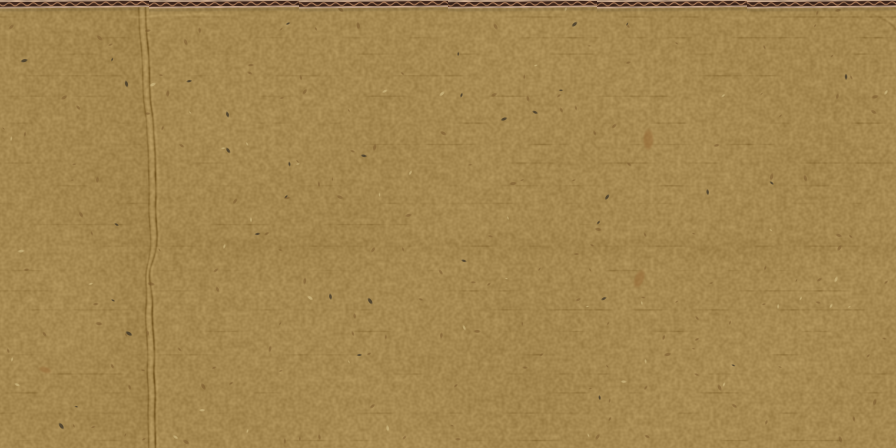
This texture is drawn by a WebGL 2 fragment shader. Its source:

```glsl
#version 300 es
precision highp float;
// Kraft cardboard sheet: mottled paper grain, faint broken flute lines, flecks,
// a vertical fold and a fluted cut edge along the top. Gradient noise gives the
// paper relief; hashed cells scatter the flecks. One unit is the canvas height.

uniform vec2 u_resolution;
out vec4 fragColor;

const vec3 PAPER = vec3(0.648, 0.534, 0.314);
const vec3 LINER = vec3(0.71, 0.60, 0.50);
const vec3 FLUTE = vec3(0.72, 0.53, 0.38);
const vec3 HOLLOW = vec3(0.23, 0.14, 0.10);
const float TAU = 6.2831853;

vec2 hash2(vec2 cell, float seed) {
  uvec3 v = uvec3(ivec3(vec3(cell, seed))) * 1664525u + 1013904u;
  v.x += v.y * v.z; v.y += v.z * v.x; v.z += v.x * v.y;
  v ^= v >> 16u;
  v.x += v.y * v.z; v.y += v.z * v.x;
  return vec2(v.xy >> 8u) / 16777216.0;
}

float corner(vec2 cell, vec2 offset, float seed) {
  float a = TAU * hash2(cell, seed).x;
  return dot(vec2(cos(a), sin(a)), offset);
}

float gradientNoise(vec2 p, float seed) {
  vec2 i = floor(p), f = p - i;
  vec2 w = f * f * f * (f * (f * 6.0 - 15.0) + 10.0);
  vec2 e = vec2(1.0, 0.0);
  float low = mix(corner(i, f, seed), corner(i + e, f - e, seed), w.x);
  float high = mix(corner(i + e.yx, f - e.yx, seed), corner(i + 1.0, f - 1.0, seed), w.x);
  return mix(low, high, w.y);
}

// Soft line of half width w around zero
float ridge(float d, float w) { return exp(-d * d / (w * w)); }

// Filled band between a and b with softened sides
float band(float d, float a, float b, float soft) {
  return smoothstep(a - soft, a + soft, d) - smoothstep(b - soft, b + soft, d);
}

// Paper relief, from fine fibres to broad unevenness
float paperGrain(vec2 p) {
  return 0.055 * gradientNoise(p * 135.0, 1.0)
       + 0.045 * gradientNoise(p * vec2(78.0, 62.0), 2.0)
       + 0.022 * gradientNoise(p * vec2(34.0, 24.0), 3.0)
       + 0.018 * gradientNoise(p * 3.0, 4.0);
}

// Broken horizontal lines, one per flute row
float fluteLines(vec2 p, float spacing) {
  float row = floor(p.y / spacing);
  float centre = (row + 0.35 + 0.3 * hash2(vec2(row, 7.0), 5.0).x) * spacing;
  float dashes = smoothstep(0.0, 0.3, gradientNoise(vec2(p.x * 9.0, row * 3.7 + 0.5), 6.0));
  float breaks = 0.6 + 0.8 * gradientNoise(vec2(p.x * 50.0, row + 0.5), 8.0);
  return ridge(p.y - centre, 0.0019) * dashes * breaks;
}

// Elongated flecks, at most one in each cell
float flecks(vec2 p, float cells, float share, float radius, float px, float seed) {
  vec2 cell = floor(p * cells);
  vec2 pick = hash2(cell, seed), spot = hash2(cell, seed + 1.0);
  vec2 q = p - (cell + 0.2 + 0.6 * spot) / cells;
  float a = TAU * pick.y, r = radius * (0.5 + spot.x);
  q = mat2(cos(a), -sin(a), sin(a), cos(a)) * q * vec2(0.7, 1.4);
  return step(pick.x, share) * (1.0 - smoothstep(r - px, r + px, length(q)));
}

// Fold: a pale raised strip between two dark creases
float foldShade(vec2 p, float depth) {
  float x = 0.318 + 0.025 * smoothstep(0.0, 0.5, depth)
          - 0.012 * smoothstep(0.55, 0.63, depth) + 0.008 * smoothstep(0.64, 0.85, depth);
  float s = p.x - x - 0.006 * gradientNoise(vec2(depth * 14.0, 0.5), 21.0);
  float halfWidth = 0.0075 - 0.0035 * ridge(depth - 0.61, 0.05);
  float wear = 0.8 + 0.7 * gradientNoise(vec2(depth * 28.0, 2.5), 22.0);
  float shade = 0.055 * ridge(s + 0.001, halfWidth * 0.6);
  shade -= wear * (0.10 * ridge(s + halfWidth, 0.0022) + 0.16 * ridge(s - halfWidth, 0.0024));
  shade += 0.03 * ridge(s - halfWidth - 0.005, 0.003);
  return shade - 0.022 * exp(-abs(s) / 0.10) * smoothstep(0.004, -0.004, s);
}

// Cut edge: outer liner, dark hollow with a wavy flute, inner liner
vec3 cutEdge(float x, float d, float soft) {
  float wave = 0.0085 + 0.0032 * sin(x * TAU / 0.027);
  float wear = gradientNoise(vec2(x * 40.0, d * 180.0), 31.0);
  vec3 c = mix(LINER, HOLLOW, band(d, 0.0035, 0.0135, soft));
  c = mix(c, FLUTE, 0.75 * ridge(d - wave, 0.0020));
  return c * (1.0 + 0.25 * wear);
}

void main() {
  vec2 p = gl_FragCoord.xy / u_resolution.y;
  float width = u_resolution.x / u_resolution.y;
  float px = 1.0 / u_resolution.y, depth = 1.0 - p.y;

  // Sheet with its rows, broad shadow and fold
  float shade = paperGrain(p) + foldShade(p, depth);
  shade -= fluteLines(p, 0.0472) * mix(0.055, 0.085, smoothstep(0.6, 1.6, p.x));
  shade -= 0.014 * ridge(depth - 0.55, 0.022) * smoothstep(0.3, 0.4, p.x);

  // Worn upper right corner and wrinkle beside the fold
  float bend = length(p - vec2(width - 0.075, 0.87)) - 0.105;
  float nearCorner = smoothstep(width - 0.06, width - 0.03, p.x) * smoothstep(0.86, 0.91, p.y);
  shade += nearCorner * (0.04 * ridge(bend, 0.004) - 0.07 * ridge(bend + 0.006, 0.003));
  float wrinkle = depth - 0.034 - 0.01 * gradientNoise(vec2(p.x * 14.0, 0.5), 41.0);
  shade += 0.045 * ridge(wrinkle, 0.003) * band(p.x, 0.28, 0.50, 0.04);
  vec3 color = PAPER + shade * vec3(1.0, 1.0, 0.92);

  // Flecks and stains
  color = mix(color, vec3(0.47, 0.34, 0.17), 0.55 * flecks(p, 26.0, 0.13, 0.0032, px, 51.0));
  color = mix(color, vec3(0.22, 0.19, 0.14), 0.75 * flecks(p, 13.0, 0.09, 0.0034, px, 54.0));
  color = mix(color, vec3(0.83, 0.75, 0.53), 0.65 * flecks(p, 17.0, 0.06, 0.0028, px, 57.0));
  color = mix(color, vec3(0.57, 0.38, 0.18), 0.45 * flecks(p, 4.0, 0.07, 0.010, 0.005, 60.0));

  // Top edge, drawn in slightly tilted lengths
  float edge = depth + 0.003 * (fract(p.x * 3.0) - 0.5);
  color *= 1.0 - 0.12 * ridge(edge - 0.021, 0.004);
  float soft = max(0.0012, 0.5 * px);
  color = mix(cutEdge(p.x, edge, soft), color, smoothstep(0.0175 - soft, 0.0175 + soft, edge));
  fragColor = vec4(clamp(color, 0.0, 1.0), 1.0);
}
```
